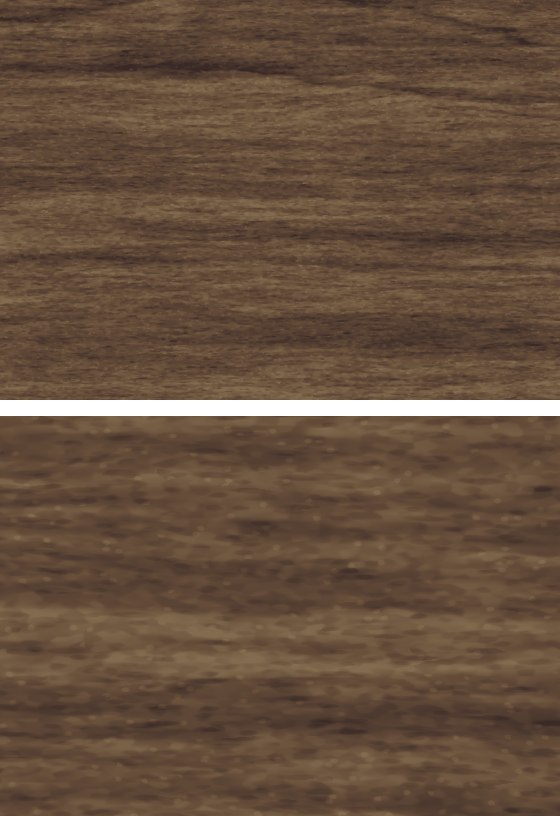
Top: the whole. Bottom: its middle third, enlarged.
This texture is drawn by a Shadertoy shader. Its source:

```glsl
// Dark walnut veneer: horizontal grain bands, ragged dark veins, fine fibres and pores.

const vec3 HEARTWOOD = vec3(0.22, 0.16, 0.15);
const vec3 BROWN     = vec3(0.39, 0.295, 0.22);
const vec3 SAPWOOD   = vec3(0.51, 0.42, 0.305);

vec2 hash2(vec2 p) {
    vec3 q = fract(p.xyx * vec3(0.1031, 0.1030, 0.0973));
    q += dot(q, q.yzx + 33.33);
    return fract((q.xx + q.yz) * q.zy);
}

// Cellular noise: x = nearest distance, y = nearest cell id, z = blended cell value.
vec3 cells(vec2 p) {
    vec2 base = floor(p);
    float nearest = 8.0, id = 0.0, sum = 0.0, weights = 0.0;
    for (int j = -1; j <= 1; j++) {
        for (int i = -1; i <= 1; i++) {
            vec2 cell = base + vec2(i, j);
            vec2 delta = cell + hash2(cell + 57.0) - p;
            float value = hash2(cell + 211.0).x;
            float d2 = dot(delta, delta);
            float w = exp(-6.0 * d2);
            sum += w * value;
            weights += w;
            if (d2 < nearest) { nearest = d2; id = value; }
        }
    }
    return vec3(sqrt(nearest), id, sum / weights);
}

// Signed, smooth noise stretched by a separate frequency on each axis.
float fibre(vec2 p, vec2 frequency, float seed) {
    return cells(p * frequency + seed).z - 0.5;
}

// Sparse soft-edged dashes; share is the fraction of cells that hold one.
float dashes(vec2 p, vec2 frequency, float seed, float radius, float share) {
    vec3 c = cells(p * frequency + seed);
    return (1.0 - smoothstep(radius * 0.4, radius, c.x)) * step(c.y, share);
}

// Soft ridge around d = 0 with its own falloff below and above.
float ridge(float d, float below, float above) {
    float w = d < 0.0 ? below : above;
    return exp(-d * d / (w * w));
}

// Slow sideways drift of the grain lines.
float drift(vec2 p) {
    return 0.006 * sin(p.x * 3.1 + p.y * 9.0)
         + 0.003 * sin(p.x * 7.3 - p.y * 23.0 + 1.7)
         + 0.0015 * sin(p.x * 17.0 + p.y * 41.0);
}

// Broad light and dark bands that run the whole width.
float bands(vec2 p) {
    float tone = 0.10 * ridge(p.y - 0.26, 0.06, 0.06);
    tone += 0.06 * ridge(p.y - 0.71, 0.07, 0.06);
    tone -= 0.26 * ridge(p.y - 0.58, 0.011, 0.010);
    tone -= 0.14 * ridge(p.y - 0.54, 0.035, 0.025);
    tone -= 0.28 * ridge(p.y - 0.405, 0.014, 0.022) * smoothstep(0.12, 0.4, p.x);
    tone -= 0.25 * ridge(p.y - 0.35 + 0.018 * p.x, 0.007, 0.014);
    tone -= 0.16 * ridge(p.y - 0.15, 0.06, 0.05);
    return tone - 0.09 * smoothstep(0.78, 0.87, p.y);
}

// Slanted figure near the top, sharp underneath and fading upward.
float veins(vec2 p, float ragged) {
    float thick = 0.022 + 0.05 * max(fibre(p, vec2(3.0, 7.0), 31.0), -0.25);
    float y = p.y + ragged;
    float longVein = y - 0.835 + 0.085 * smoothstep(0.3, 1.4, p.x);
    float leftVein = y - 0.945 - 0.15 * p.x;
    float rightVein = y - 1.0 + 0.19 * (p.x - 0.8);
    float depth = 0.42 * ridge(longVein, 0.008, thick) * (0.65 + 0.35 * smoothstep(0.2, 0.6, p.x));
    depth += 0.38 * ridge(leftVein, 0.008, thick) * (1.0 - smoothstep(0.3, 0.5, p.x));
    depth += 0.38 * ridge(rightVein, 0.009, thick) * smoothstep(0.7, 0.85, p.x);
    return depth;
}

vec3 woodColour(float tone) {
    vec3 dark = mix(HEARTWOOD, BROWN, clamp(tone / 0.6, 0.0, 1.0));
    return mix(dark, SAPWOOD, clamp((tone - 0.6) / 0.4, 0.0, 1.0));
}

void mainImage(out vec4 fragColor, in vec2 fragCoord) {
    vec2 p = fragCoord / iResolution.y;
    vec2 grain = p + vec2(0.0, drift(p));
    float ragged = 0.026 * fibre(grain, vec2(5.0, 30.0), 11.0)
                 + 0.012 * fibre(grain, vec2(16.0, 90.0), 83.0);

    // Large figure
    float tone = 0.69 + bands(grain + vec2(0.0, ragged * 0.5));
    tone -= veins(grain, ragged);

    // Layered fibres, from long streaks to fine tooth
    tone += 0.22 * fibre(grain, vec2(0.9, 13.0), 5.0);
    tone += 0.32 * fibre(grain, vec2(2.2, 52.0), 47.0);
    tone += 0.32 * fibre(grain, vec2(15.0, 125.0), 19.0);
    tone += 0.26 * fibre(grain, vec2(90.0, 210.0), 71.0);

    // Dark pores and pale flecks
    tone -= 0.17 * dashes(grain, vec2(18.0, 120.0), 3.0, 0.42, 0.32);
    tone -= 0.13 * dashes(grain, vec2(42.0, 150.0), 93.0, 0.45, 0.25);
    tone += 0.16 * dashes(grain, vec2(110.0, 170.0), 129.0, 0.5, 0.07);

    fragColor = vec4(woodColour(tone), 1.0);
}
```
